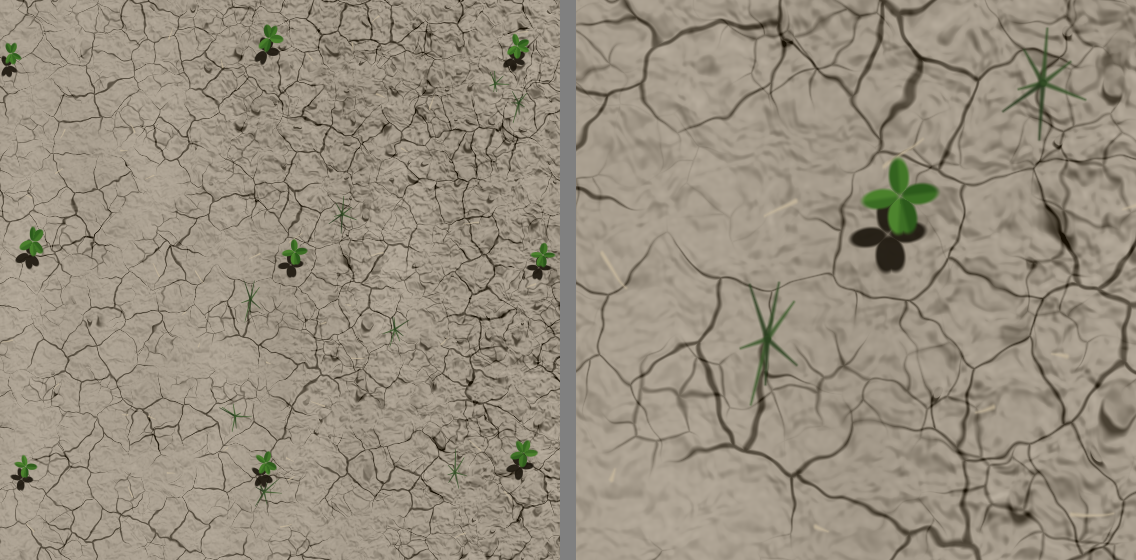
Left: the whole. Right: its middle third, enlarged.
This texture is drawn by a Shadertoy shader. Its source:

```glsl
// Dry cracked field soil seen from above, with clods, straw, seedlings and grass tufts.

const vec3 SOIL_DARK = vec3(0.14, 0.11, 0.06);
const vec3 SOIL_PALE = vec3(0.66, 0.62, 0.56);
const vec3 LEAF_DARK = vec3(0.11, 0.27, 0.07);
const vec3 LEAF_LIGHT = vec3(0.32, 0.54, 0.19);
const vec3 GRASS = vec3(0.19, 0.29, 0.14);
const vec3 STRAW = vec3(0.79, 0.73, 0.62);
const vec2 TO_LIGHT = vec2(0.3, 0.95);
const float PLATE_SCALE = 18.0;
const float FINE_PLATE_SCALE = 35.0;
const float CRACK_WIDTH = 0.0017;
const float CLOD_SCALE = 36.0;
const float STRAW_SCALE = 12.0;
const float EDGE = 0.0012;
const int TUFTS = 8;
const int BLADES = 7;

vec2 hash2(vec2 p) {
    vec3 q = fract(p.xyx * vec3(0.1031, 0.1030, 0.0973));
    q += dot(q, q.yzx + 33.33);
    return fract((q.xx + q.yz) * q.zy);
}

float corner(vec2 id, vec2 d) { return dot(hash2(id + 200.0) * 2.0 - 1.0, d); }

// Gradient noise, roughly -0.7 to 0.7
float noise(vec2 p) {
    vec2 i = floor(p), f = p - i, u = f * f * f * (f * (f * 6.0 - 15.0) + 10.0);
    vec2 e = vec2(1.0, 0.0);
    return mix(mix(corner(i, f), corner(i + e, f - e), u.x),
               mix(corner(i + e.yx, f - e.yx), corner(i + 1.0, f - 1.0), u.x), u.y);
}

float cover(float d) {
    float soft = max(EDGE, 0.6 / iResolution.y);
    return 1.0 - smoothstep(-soft, soft, d);
}

float relief(vec2 p) {
    return noise(p * 24.0) + noise(p * vec2(52.0, 44.0)) + 0.6 * noise(p * 95.0)
         + 0.4 * noise(p * 180.0);
}

// Distance to the nearest Voronoi border, in cells
float plateBorder(vec2 p) {
    vec2 i = floor(p), f = p - i, nearCell = vec2(0.0), nearest = vec2(9.0);
    for (int k = 0; k < 9; k++) {
        vec2 o = vec2(k % 3 - 1, k / 3 - 1), r = o + hash2(i + o + 50.0) - f;
        if (dot(r, r) < dot(nearest, nearest)) { nearest = r; nearCell = o; }
    }
    float d = 9.0;
    for (int k = 0; k < 25; k++) {
        vec2 o = nearCell + vec2(k % 5 - 2, k / 5 - 2);
        vec2 r = o + hash2(i + o + 50.0) - f, across = r - nearest;
        if (dot(across, across) > 1e-4) d = min(d, dot(0.5 * (nearest + r), normalize(across)));
    }
    return d;
}

float crack(vec2 p, float scale, float width) {
    float d = plateBorder(p * scale) / scale;
    return cover(d - width) * smoothstep(0.0, 0.0006, width);
}

// x: cast shadow, y: lump
vec2 clods(vec2 p, float density) {
    vec2 g = p * CLOD_SCALE * vec2(1.0, 0.8), i = floor(g), f = g - i, result = vec2(0.0);
    for (int k = 0; k < 9; k++) {
        vec2 o = vec2(k % 3 - 1, k / 3 - 1);
        vec2 q = f - o - 0.2 - 0.6 * hash2(i + o + 71.0), kind = hash2(i + o + 133.0);
        float r = mix(0.13, 0.42, kind.x * kind.x);
        float amount = smoothstep(0.0, 0.15, density - kind.y);
        vec2 size = vec2(length(q + TO_LIGHT * 0.7 * r), length(q)) / r;
        result = max(result, amount * (1.0 - smoothstep(vec2(0.6, 0.8), vec2(1.1), size)));
    }
    return result;
}

float stroke(vec2 p, vec2 along, float width) {
    float t = clamp(dot(p, along) / dot(along, along), 0.0, 1.0);
    return length(p - along * t) - width * (1.0 - 0.7 * t);
}

// x: distance, y: leaf tint
vec2 seedling(vec2 p, float seed) {
    vec2 best = vec2(1.0, 0.0);
    for (int k = 0; k < 5; k++) {
        vec2 h = hash2(vec2(float(k), seed));
        float a = float(k) * 2.5 + seed + h.x;
        vec2 dir = normalize(vec2(0.6 * cos(a), sin(a)));
        vec2 q = p - dir * 0.015, size = vec2(0.006 + 0.003 * h.y, 0.014);
        vec2 r = vec2(dot(q, vec2(dir.y, -dir.x)), dot(q, dir));
        float d = (length(r / size) - 1.0) * size.x;
        if (d < best.x) best = vec2(d, 0.25 + 0.4 * h.x + 0.3 * smoothstep(-0.002, 0.002, r.x));
    }
    return best;
}

void mainImage(out vec4 fragColor, in vec2 fragCoord) {
    vec2 p = fragCoord / iResolution.y;
    vec2 bend = vec2(noise(p * 24.0), noise(p * 24.0 + 40.0)) * 0.016
              + vec2(noise(p * 75.0), noise(p * 75.0 + 90.0)) * 0.006;
    vec2 warped = p + bend;
    float rough = smoothstep(0.3, 0.85, p.x + 0.35 * (p.y - 0.5) + 0.3 * noise(p * vec2(6.0, 3.0)));

    // Sunlit soil surface
    float slope = relief(warped) - relief(warped + TO_LIGHT * 0.0035);
    float tone = 1.01 - 0.06 * rough + 0.1 * noise(p * vec2(9.0, 3.0)) + 0.05 * noise(p * 230.0);
    tone += mix(0.4, 1.15, rough) * (min(slope, 0.0) + 0.25 * max(slope, 0.0));

    // Clods gather on rough ground
    float cluster = smoothstep(0.1, 0.5, noise(p * vec2(13.0, 8.0) + 7.0));
    vec2 lump = clods(warped, 0.03 + 0.33 * rough + 0.4 * cluster * (0.35 + p.y));
    tone = mix(tone, 0.1, 0.8 * lump.x * (1.0 - lump.y)) - 0.08 * lump.y;

    // Broken cracks of two sizes
    float opening = smoothstep(-0.3, 0.35, noise(p * 10.0 + 3.0));
    float fineOpening = smoothstep(-0.1, 0.4, noise(p * 15.0 + 60.0));
    tone -= 0.62 * crack(warped, PLATE_SCALE, CRACK_WIDTH * opening);
    tone -= 0.4 * crack(warped + 3.0, FINE_PLATE_SCALE, 0.7 * CRACK_WIDTH * fineOpening);
    vec3 color = mix(SOIL_DARK, SOIL_PALE, clamp(tone, -0.1, 1.12));

    // Scattered straw
    vec2 g = p * STRAW_SCALE, cell = floor(g);
    for (int k = 0; k < 9; k++) {
        vec2 id = cell + vec2(k % 3 - 1, k / 3 - 1), h = hash2(id + 300.0), kind = hash2(id + 400.0);
        vec2 along = vec2(cos(h.x * 6.3), sin(h.x * 6.3)) * mix(0.006, 0.028, h.y);
        float d = stroke(p - (id + kind) / STRAW_SCALE + 0.3 * bend, along, 0.0013);
        color = mix(color, STRAW, 0.75 * cover(d) * step(0.72, hash2(id + 500.0).x));
    }

    // Grass tufts
    for (int i = 0; i < TUFTS; i++) {
        vec2 q = p - hash2(vec2(float(i) * 7.0 + 2.0, 18.0));
        for (int b = 0; b < BLADES; b++) {
            vec2 h = hash2(vec2(float(b) + 11.0, float(i) + 31.0));
            float a = 6.3 * (float(b) + h.x) / float(BLADES);
            float d = stroke(q, vec2(cos(a), 1.3 * sin(a)) * mix(0.01, 0.032, h.y), 0.0015);
            color = mix(color, GRASS * (0.7 + 0.6 * h.x), 0.85 * cover(d));
        }
    }

    // Seedlings in three rows, each with its shadow
    for (int i = 0; i < 9; i++) {
        float seed = float(i) + 1.0;
        vec2 h = hash2(vec2(seed, 77.0));
        vec2 q = p - vec2(0.05 + 0.45 * float(i % 3), 0.19 + 0.37 * float(i / 3)) - 0.06 * (h - 0.5);
        float size = mix(0.65, 1.05, h.y);
        vec2 shade = seedling((q + TO_LIGHT * 0.024) / size, seed), leaf = seedling(q / size, seed);
        color = mix(color, SOIL_DARK * 0.7, 0.9 * cover(shade.x * size));
        color = mix(color, mix(LEAF_DARK, LEAF_LIGHT, leaf.y), cover(leaf.x * size));
    }
    fragColor = vec4(color, 1.0);
}
```
